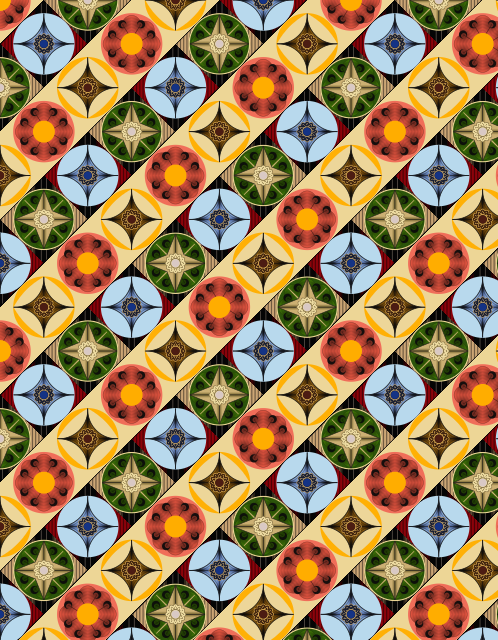
Write a Shadertoy shader that draws this pattern.

```glsl
// Diagonal patchwork of four ornamental medallions on cream and dark striped bands.

float px; // size of one pixel in pattern units

float fill(float d) { return clamp(0.5 - d / px, 0.0, 1.0); }

// Exact coverage keeps hairlines faint when they are thinner than a pixel
float line(float d, float w) { return fill(d - w) - fill(d + w); }

// Small lace wheel with twelve scallops
vec3 rosette(vec3 col, vec2 p, vec3 ground, vec3 lace, vec3 core) {
    float r = length(p), a = atan(p.y, p.x);
    float rim = 0.2 + 0.035 * abs(cos(6.0 * a));
    col = mix(col, ground, fill(r - rim));
    col = mix(col, lace, 0.85 * line(r - rim, 0.009));
    col = mix(col, lace, 0.8 * line(r - 0.155 - 0.03 * cos(12.0 * a), 0.01));
    col = mix(col, lace, line(r - 0.11, 0.01));
    return mix(col, core, fill(r - 0.09));
}

// Four-pointed star with concave sides and inked tips
vec3 concaveStar(vec3 col, vec2 p, vec3 light, vec3 dark) {
    vec2 q = abs(p);
    vec2 m = vec2(max(q.x, q.y), min(q.x, q.y));
    float d = 0.655 - length(q - 0.656);
    vec3 body = mix(light, dark, smoothstep(0.0, 0.09, m.y));
    body = mix(body, dark * 0.35, 0.6 * line(d + 0.045, 0.008));
    vec2 ink = (m - vec2(0.45, 0.0)) * vec2(9.0, 17.0);
    body = mix(body, vec3(0.03), 0.85 * exp(-dot(ink, ink)));
    col = mix(col, body, fill(d));
    col = mix(col, vec3(0.05), 0.9 * line(d, 0.009) * fill(length(p) - 0.69));
    return mix(col, vec3(0.05), line(m.y, 0.006) * fill(0.24 - m.x) * fill(m.x - 0.69));
}

// Ring of eight mirrored petals with black curls
vec3 curledPetals(vec3 col, vec2 p, vec3 petal) {
    vec2 q = abs(p);
    vec2 m = vec2(max(q.x, q.y), min(q.x, q.y));
    float r = length(p), a = atan(m.y, m.x);
    float lobe = r - 0.55 - 0.1 * abs(cos(4.0 * a));
    vec2 h = m - vec2(0.44, 0.2);
    vec3 shade = petal * (1.0 - 0.5 * exp(-40.0 * dot(h, h)));
    shade *= 0.96 + 0.04 * cos(90.0 * (r + 0.12 * a));
    col = mix(col, shade, fill(lobe));
    col = mix(col, petal * 0.45, 0.6 * line(lobe, 0.006));
    float taper = 0.034 * (0.5 + 0.5 * cos(atan(h.y, h.x) - 1.1));
    col = mix(col, vec3(0.04), 0.9 * line(length(h) - 0.075, taper));
    // Hairline veins from the hub to each curl
    float vein = dot(m, vec2(-0.383, 0.924)) + 0.02 * sin(9.0 * r);
    return mix(col, petal * 0.25, 0.8 * line(vein, 0.007) * fill(0.24 - r) * fill(r - 0.5));
}

vec3 redMedallion(vec2 p) {
    vec3 col = curledPetals(vec3(0.94, 0.43, 0.35), p, vec3(0.89, 0.33, 0.25));
    return mix(col, vec3(1.0, 0.68, 0.0), fill(length(p) - 0.25));
}

vec3 greenMedallion(vec2 p) {
    vec2 q = abs(p);
    vec2 m = vec2(max(q.x, q.y), min(q.x, q.y));
    float r = length(p);
    vec3 tan1 = vec3(0.8, 0.69, 0.45);
    vec3 col = curledPetals(vec3(0.17, 0.33, 0.04), p, vec3(0.25, 0.46, 0.03));
    col = mix(col, tan1, line((m.x - m.y) * 0.7, 0.02 * (1.0 - r)) * fill(r - 0.62));
    // Straight-sided star, split by a shaded spine
    float d = (m.y - (0.68 - m.x) * 0.4) * 0.93;
    col = mix(col, mix(vec3(0.5, 0.43, 0.22), tan1, smoothstep(0.0, 0.08, m.y)), fill(d));
    col = mix(col, vec3(0.08), 0.8 * line(d, 0.008));
    col = mix(col, vec3(0.08), line(m.y, 0.007));
    col = rosette(col, p, vec3(0.93, 0.86, 0.63), vec3(0.5, 0.42, 0.25), vec3(0.85, 0.79, 0.77));
    return mix(col, vec3(0.92, 0.83, 0.58), line(r - 0.69, 0.016));
}

vec3 yellowMedallion(vec2 p) {
    vec3 cream = vec3(0.93, 0.84, 0.6);
    vec3 col = mix(vec3(1.0, 0.69, 0.02), cream, fill(length(abs(p) + 0.795) - 1.685));
    col = concaveStar(col, p, vec3(0.3, 0.18, 0.03), vec3(0.5, 0.33, 0.06));
    return rosette(col, p, vec3(0.25, 0.14, 0.06), vec3(0.88, 0.69, 0.33), vec3(0.3, 0.11, 0.07));
}

vec3 blueMedallion(vec2 p) {
    vec3 col = concaveStar(vec3(0.72, 0.85, 0.93), p, vec3(0.33, 0.43, 0.65), vec3(0.52, 0.65, 0.84));
    return rosette(col, p, vec3(0.1, 0.12, 0.2), vec3(0.75, 0.63, 0.42), vec3(0.08, 0.2, 0.52));
}

// Striped corners: coloured at the sides, black bars above and below
vec3 darkGround(vec2 p, vec3 tint) {
    float stripe = 0.5 + 0.5 * cos(p.x * 85.0);
    vec3 side = tint * (1.0 - 0.45 * stripe * stripe);
    vec3 bar = mix(tint * 0.45 * (1.0 - 0.5 * stripe), vec3(0.02), fill(abs(p.x) - 0.2));
    bar = mix(bar, vec3(0.55, 0.5, 0.45), 0.7 * line(abs(p.x) - 0.06, 0.008));
    vec3 col = mix(bar, side, fill((abs(p.y) - abs(p.x)) * 0.707));
    return mix(col, vec3(0.03), line((1.0 - abs(p.x + p.y)) * 0.707, 0.018));
}

void mainImage(out vec4 fragColor, in vec2 fragCoord) {
    float unit = 0.06856 * iResolution.y;
    px = 1.0 / unit;
    vec2 pos = vec2(fragCoord.x, iResolution.y - fragCoord.y) / unit;

    // Diamond tiles; every fourth along a row repeats
    vec2 cell = round(vec2(pos.x + pos.y, pos.x - pos.y) * 0.5);
    vec2 centre = vec2(cell.x + cell.y, cell.x - cell.y);
    vec2 p = pos - centre;
    int kind = int(mod(centre.x - 3.0 * centre.y, 8.0) * 0.5 + 0.25);

    vec3 ground = vec3(0.93, 0.84, 0.59), medallion;
    if (kind == 0) medallion = redMedallion(p);
    else if (kind == 2) medallion = yellowMedallion(p);
    else if (kind == 1) {
        ground = darkGround(p, vec3(0.8, 0.65, 0.46));
        medallion = greenMedallion(p);
    } else {
        ground = darkGround(p, vec3(0.55, 0.01, 0.04));
        medallion = blueMedallion(p);
    }
    fragColor = vec4(mix(ground, medallion, fill(length(p) - 0.7)), 1.0);
}
```
